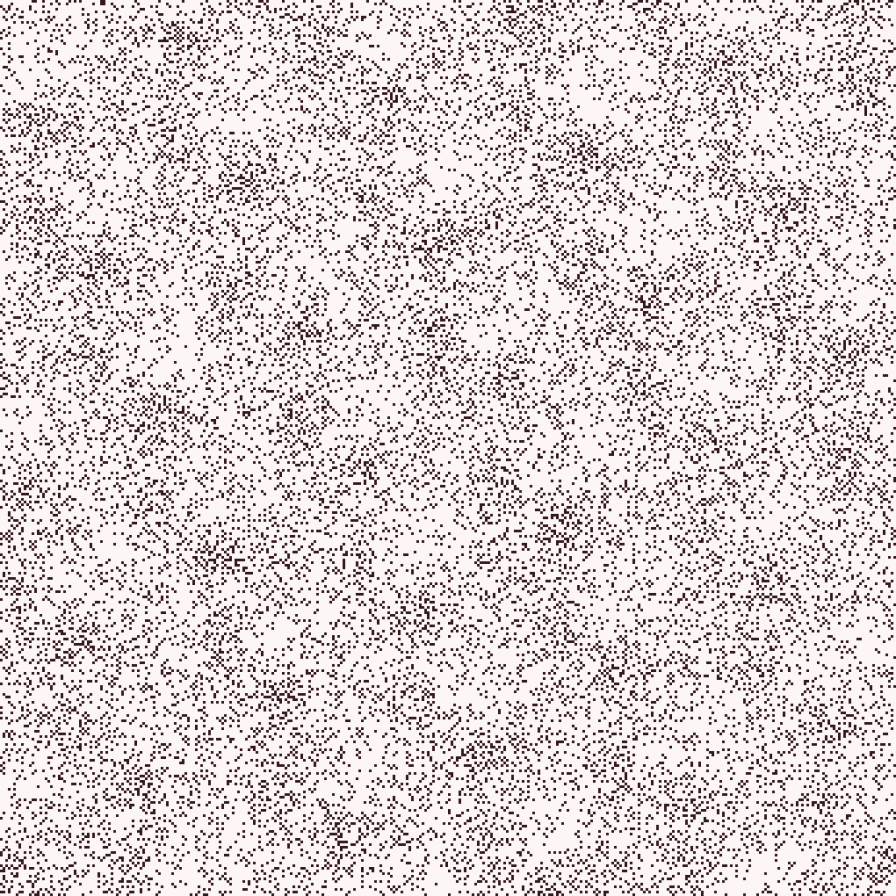
Reproduce this texture procedurally as a WebGL 1 fragment shader.

```glsl
precision highp float;
// Fine maroon stipple on pale pink paper. Square grains sit on a tiny grid and
// avoid their neighbours; a slanted lattice of soft shadows, light patches and
// combed diagonal streaks sets how densely they fall.
uniform vec2 u_resolution;

const float GRID = 340.0; // grains across the canvas

float hash(vec2 p) {
  vec3 q = fract(vec3(p.xyx) * vec3(0.1031, 0.1030, 0.0973));
  q += dot(q, q.yzx + 33.33);
  return fract((q.x + q.y) * q.z);
}

// Offset from the nearest point of the slanted lattice
vec2 latticeOffset(vec2 p) {
  const vec2 u = vec2(0.0677, -0.1589);
  const vec2 v = vec2(0.1589, 0.0951);
  float area = u.x * v.y - u.y * v.x;
  vec2 c = vec2(p.x * v.y - p.y * v.x, u.x * p.y - u.y * p.x) / area;
  c -= floor(c + 0.5);
  return u * c.x + v * c.y;
}

float softSpot(vec2 p, vec2 center, vec2 radius) {
  vec2 d = latticeOffset(p - center) / radius;
  return exp(-dot(d, d));
}

// Share of inked grains around p
float inkTone(vec2 p) {
  p -= vec2(0.202, 0.954);
  float tone = 0.16;
  tone += 0.17 * softSpot(p, vec2(0.0), vec2(0.030, 0.024));
  tone += 0.12 * softSpot(p, vec2(-0.010, -0.110), vec2(0.024, 0.048));
  tone -= 0.09 * softSpot(p, vec2(-0.006, 0.064), vec2(0.036, 0.034));
  tone -= 0.08 * softSpot(p, vec2(0.045, 0.106), vec2(0.032, 0.036));

  // Combed streaks, a few thin lines side by side
  vec2 d = latticeOffset(p - vec2(-0.052, -0.082));
  float along = dot(d, vec2(0.885, 0.466));
  float across = dot(d, vec2(-0.466, 0.885));
  float band = exp(-pow(along / 0.075, 2.0) - pow(across / 0.017, 2.0));
  float comb = 0.5 + 0.5 * cos(across * 6.2832 / 0.0098);
  return mix(tone, 0.42 * comb * comb - 0.02, 0.85 * band);
}

// 1.0 where the grid cell holds a grain; neighbours repel each other
float grain(vec2 cell) {
  float around = hash(cell + vec2(1.0, 0.0)) + hash(cell - vec2(1.0, 0.0))
               + hash(cell + vec2(0.0, 1.0)) + hash(cell - vec2(0.0, 1.0));
  float score = hash(cell) - 0.5 - 0.2 * (around - 2.0);
  return step(0.5, score + inkTone((cell + 0.5) / GRID));
}

void main() {
  vec2 pos = gl_FragCoord.xy / u_resolution.y * GRID;
  float pixel = GRID / u_resolution.y;
  vec2 home = floor(pos);

  // Exact overlap of the pixel with each nearby grain
  float ink = 0.0;
  for (int j = -1; j <= 1; j++) {
    for (int i = -1; i <= 1; i++) {
      vec2 cell = home + vec2(float(i), float(j));
      vec2 low = max(pos - 0.5 * pixel, cell);
      vec2 high = min(pos + 0.5 * pixel, cell + 1.0);
      vec2 overlap = max(high - low, 0.0) / pixel;
      ink += overlap.x * overlap.y * grain(cell);
    }
  }

  vec3 paper = vec3(0.99, 0.965, 0.967);
  vec3 maroon = vec3(0.20, 0.095, 0.11);
  gl_FragColor = vec4(mix(paper, maroon, ink), 1.0);
}
```
